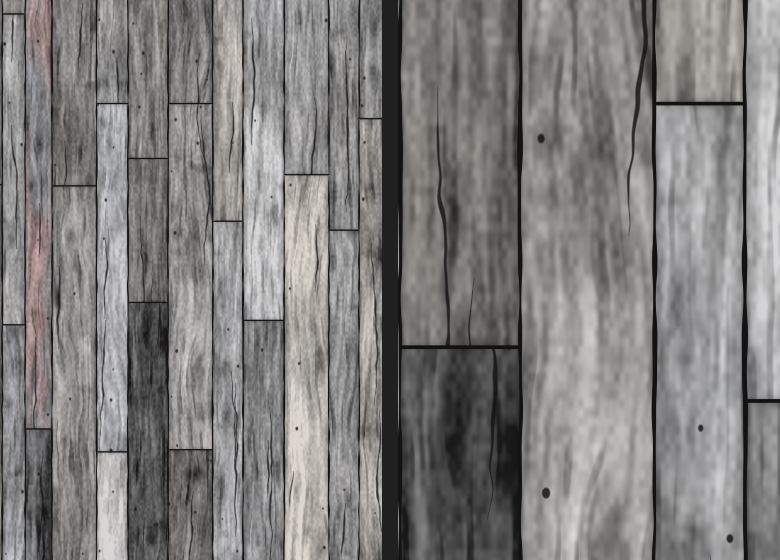
Left, the full canvas; right, a detail of the centre.
A Shadertoy shader for this texture:

```glsl
// Weathered grey barn-wood planks: upright boards with grain, knots, cracks and nail holes.

// Board edges across the canvas, and the two butt-joint heights of each column (2 = none).
const float EDGES[13] = float[13](-0.05, 0.006, 0.066, 0.136, 0.253, 0.335, 0.44,
                                  0.557, 0.636, 0.744, 0.861, 0.94, 1.03);
const vec2 JOINTS[12] = vec2[12](
    vec2(0.67, 2.0), vec2(0.42, 0.975), vec2(0.234, 2.0), vec2(0.668, 2.0),
    vec2(0.193, 0.815), vec2(0.46, 0.717), vec2(0.197, 0.815), vec2(0.605, 2.0),
    vec2(0.428, 2.0), vec2(0.688, 2.0), vec2(0.589, 2.0), vec2(0.788, 2.0));
// Lightness of the lower, middle and upper board of each column.
const vec3 TONES[12] = vec3[12](
    vec3(0.42, 0.45, 0.4), vec3(0.57, 0.59, 0.56), vec3(0.31, 0.5, 0.5), vec3(0.55, 0.47, 0.5),
    vec3(0.72, 0.69, 0.63), vec3(0.33, 0.46, 0.5), vec3(0.42, 0.57, 0.47), vec3(0.62, 0.61, 0.6),
    vec3(0.5, 0.66, 0.6), vec3(0.68, 0.56, 0.6), vec3(0.57, 0.54, 0.5), vec3(0.59, 0.49, 0.5));
const int PAINTED_COLUMN = 2;
const vec3 WARM = vec3(1.03, 1.0, 0.965);
const vec3 COOL = vec3(0.995, 1.0, 1.02);
const vec3 RED_PAINT = vec3(1.12, 0.95, 0.94);
const vec3 GAP_COLOR = vec3(0.075, 0.07, 0.07);

float hash(vec2 p) {
    vec3 q = fract(p.xyx * vec3(0.1031, 0.1030, 0.0973));
    q += dot(q, q.yzx + 33.33);
    return fract((q.x + q.y) * q.z);
}

float noise(vec2 p) {
    vec2 i = floor(p), f = fract(p);
    f = f * f * (3.0 - 2.0 * f);
    return mix(mix(hash(i), hash(i + vec2(1, 0)), f.x),
               mix(hash(i + vec2(0, 1)), hash(i + vec2(1, 1)), f.x), f.y);
}

float fbm(vec2 p) {
    float sum = 0.0, gain = 0.533;
    for (int i = 0; i < 4; i++) {
        sum += gain * noise(p);
        p = p * 2.03 + 17.3;
        gain *= 0.5;
    }
    return sum;
}

// Bends the grain around one knot; returns the shifted x and the knot's darkness.
vec2 knot(vec2 q, vec2 center, vec2 size) {
    vec2 d = (q - center) / size;
    float pull = exp(-dot(d, d));
    float core = exp(-7.0 * dot(d, d));
    return vec2(-(q.x - center.x) * 0.85 * pull, core);
}

// A tapering, wandering split along the grain.
float crack(vec2 q, vec2 center, float halfLength, float width, float seed, float px) {
    float t = (q.y - center.y) / halfLength;
    float path = center.x + 0.03 * (fbm(vec2(q.y * 9.0, seed)) - 0.5);
    float w = width * (1.0 - t * t) * (0.4 + noise(vec2(q.y * 70.0, seed)));
    return smoothstep(px, -px, abs(q.x - path) - w) * step(abs(t), 1.0);
}

// Sparse round holes, at most one per cell.
float nailHoles(vec2 p, float cell, float share, float px) {
    vec2 id = floor(p / cell);
    vec2 at = 0.15 + 0.7 * vec2(hash(id + 3.1), hash(id + 8.7));
    float radius = mix(0.0009, 0.0024, hash(id + 5.5));
    float d = length((p - (id + at) * cell) * vec2(1.0, 0.75)) - radius;
    return smoothstep(px, -px, d) * step(hash(id + 1.3), share);
}

// Lightness offset of the wood; g follows the grain, y runs along the board.
float woodGrain(float g, float y, float seed) {
    float fine = noise(vec2(g * 260.0, y * 26.0 + seed));
    float fibre = noise(vec2(g * 125.0 + seed, y * 9.0));
    float bands = fbm(vec2(g * 42.0 + seed, y * 3.5));
    float pores = smoothstep(0.66, 0.92, noise(vec2(g * 190.0, y * 17.0 - seed)));
    return 0.19 * (fine - 0.5) + 0.15 * (fibre - 0.5) + 0.25 * (bands - 0.5) - 0.15 * pores;
}

void mainImage(out vec4 fragColor, in vec2 fragCoord) {
    float px = 1.0 / iResolution.y;
    float aspect = iResolution.x * px;
    vec2 p = fragCoord * px;

    // Find the board and its local coordinates
    int column = 0;
    for (int i = 1; i < 12; i++) column += int(p.x > EDGES[i] * aspect);
    vec2 joints = JOINTS[column];
    int row = int(p.y > joints.x) + int(p.y > joints.y);
    vec2 id = vec2(column, row);
    float seed = 90.0 * hash(id + 4.2);
    float halfWidth = 0.5 * aspect * (EDGES[column + 1] - EDGES[column]);
    vec2 q = vec2(p.x - EDGES[column] * aspect - halfWidth, p.y);

    // Grain flow with sway and knots
    float sway = mix(0.015, 0.05, hash(id + 6.1));
    float g = q.x + sway * (fbm(vec2(q.x * 9.0 + seed, q.y * 4.0)) - 0.5);
    float knotShade = 0.0;
    for (int i = 0; i < 3; i++) {
        vec2 r = vec2(hash(id + 11.0 + float(i) * 7.0), hash(id.yx + 23.0 + float(i) * 5.0));
        vec2 k = knot(q, vec2((r.x - 0.5) * 1.5 * halfWidth, r.y), mix(vec2(0.008, 0.02), vec2(0.02, 0.06), r.x));
        g += k.x;
        knotShade += k.y;
    }

    // Wood lightness: grain, weathering, stains
    float tone = TONES[column][row] + 0.025 + woodGrain(g, q.y, seed);
    tone += 0.26 * (fbm(vec2(q.x * 13.0 + seed, q.y * 7.0)) - 0.5);
    tone += 0.12 * (noise(p * vec2(330.0, 190.0)) - 0.5);
    float stain = smoothstep(0.62, 0.85, fbm(vec2(q.x * 16.0, q.y * 20.0) + seed));
    tone -= 0.2 * stain * noise(vec2(g * 120.0, q.y * 60.0)) + 0.16 * knotShade;

    // Tint
    vec3 tint = mix(COOL, WARM, clamp(hash(id + 2.9) + 0.5 * (fbm(p * 9.0) - 0.5), 0.0, 1.0));
    float paint = float(column == PAINTED_COLUMN && row == 1) * smoothstep(0.35, 0.65, fbm(p * vec2(30.0, 9.0)));
    vec3 color = clamp(tone, 0.1, 0.84) * mix(tint, RED_PAINT, paint);

    // Cracks and nail holes
    float dark = nailHoles(p, 0.055, 0.28, px);
    for (int i = 0; i < 2; i++) {
        float n = float(i) * 13.0;
        vec2 center = vec2((hash(id + 31.0 + n) - 0.5) * 1.3 * halfWidth, hash(id + 47.0 + n));
        float halfLength = mix(0.03, 0.17, hash(id + 53.0 + n));
        dark = max(dark, crack(q, center, halfLength, 0.0015, seed + n, px));
    }
    color = mix(color, GAP_COLOR, 0.82 * dark);

    // Worn edges and gaps between boards
    float side = halfWidth - abs(q.x) + 0.0016 * (noise(vec2(p.y * 45.0, id.x)) - 0.5);
    float end = min(abs(p.y - joints.x), abs(p.y - joints.y));
    float edge = min(side, end);
    color *= 1.0 - 0.28 * exp(-max(edge, 0.0) / 0.003);
    color = mix(GAP_COLOR, color, smoothstep(0.0011 - px * 0.6, 0.0011 + px * 0.6, edge));

    fragColor = vec4(color, 1.0);
}
```
